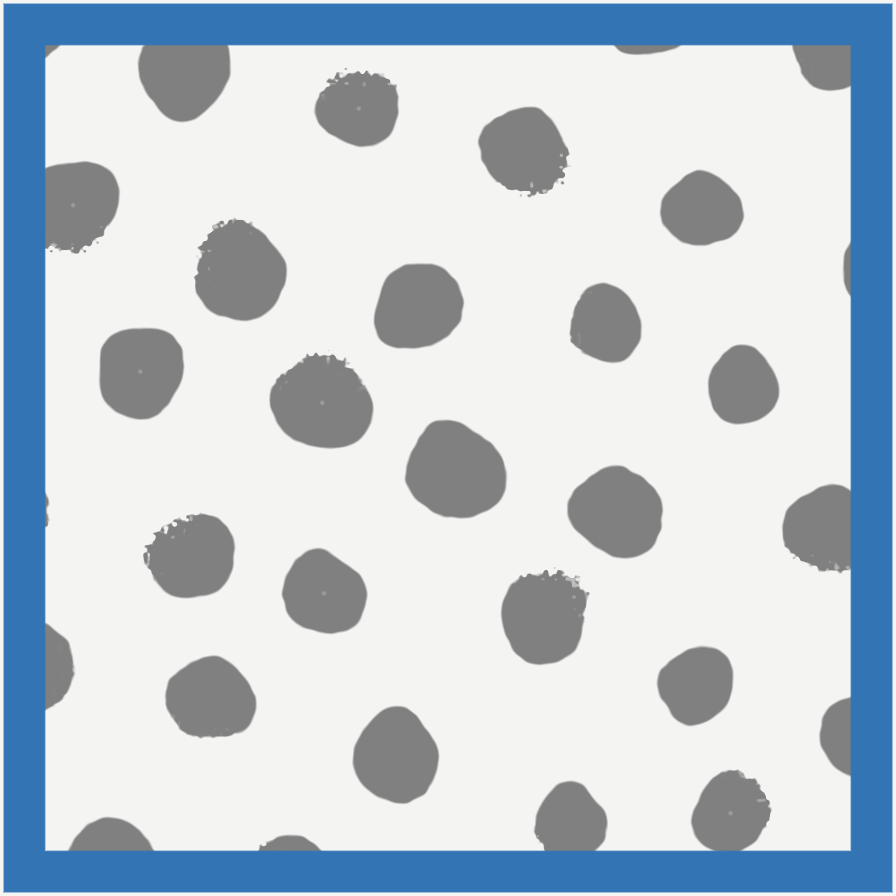
Give the GLSL for this pattern, as a WebGL 1 fragment shader.

```glsl
precision highp float;
// Hand-inked grey dots on off-white paper inside a flat blue square frame.
// Dots sit on a tilted, jittered hexagonal lattice; each outline is a circle
// bent by low harmonics, with a dry-brush arc of bristles and pale flecks.

uniform vec2 u_resolution;

const vec3 PAPER = vec3(0.957, 0.957, 0.949);
const vec3 INK   = vec3(0.500, 0.500, 0.500);
const vec3 BLUE  = vec3(0.200, 0.455, 0.710);

const float FRAME_OUTER = 0.4960;  // half sizes, measured from the centre
const float FRAME_INNER = 0.4495;
const float FRAME_SOFT  = 0.0012;
const float INK_SOFT    = 0.0018;

const float SPACING    = 0.197;    // between dots in a row
const float ROW_HEIGHT = 0.170;
const float TILT       = 0.24;
const float JITTER     = 0.034;
const float RADIUS_MIN = 0.041;
const float RADIUS_MAX = 0.055;
const float STRETCH    = 0.06;     // outline harmonics, relative to radius
const float SKEW       = 0.04;
const float SQUARING   = 0.025;
const float CORNERS    = 0.015;
const float WOBBLE     = 0.0022;   // fine unevenness all round
const float BRISTLE    = 0.0110;   // ragged depth on the dry arc
const float TAU = 6.28318;

float hash(vec2 p) {
  return fract(sin(dot(p, vec2(127.1, 311.7))) * 43758.5453);
}

float noise(vec2 p) {
  vec2 i = floor(p);
  vec2 f = fract(p);
  f = f * f * (3.0 - 2.0 * f);
  return mix(mix(hash(i), hash(i + vec2(1.0, 0.0)), f.x),
             mix(hash(i + vec2(0.0, 1.0)), hash(i + vec2(1.0, 1.0)), f.x), f.y);
}

// 1 inside, 0 outside, never sharper than a pixel
float fill(float dist, float soft) {
  float w = max(soft, 0.7 / u_resolution.y);
  return 1.0 - smoothstep(-w, w, dist);
}

// Ink coverage of one dot; grain holds coarse, bristle and fleck noise
float dotInk(vec2 q, vec2 id, vec3 grain) {
  float angle = atan(q.y, q.x);
  float radius = mix(RADIUS_MIN, RADIUS_MAX, hash(id + 3.1));
  float bend = STRETCH * sin(2.0 * angle + TAU * hash(id + 5.3))
             + SKEW * sin(3.0 * angle + TAU * hash(id + 7.7))
             + SQUARING * sin(4.0 * angle + TAU * hash(id + 11.9))
             + CORNERS * sin(5.0 * angle + TAU * hash(id + 13.3));
  float dist = length(q) - radius * (1.0 + bend);

  // dry-brush side
  float dryness = smoothstep(0.25, 0.8, hash(id + 17.1));
  float dry = dryness * smoothstep(0.1, 0.9, cos(angle - TAU * hash(id + 19.7)));
  dist += WOBBLE * (grain.x - 0.5) + BRISTLE * dry * (grain.y - 0.5);
  float ink = fill(dist, INK_SOFT);

  // pale flecks near the dry edge, and a rare pinhole in the middle
  float rim = smoothstep(-0.016, -0.004, dist);
  ink *= 1.0 - 0.6 * dry * rim * smoothstep(0.74, 0.92, grain.z);
  float pinhole = step(0.75, hash(id + 23.9));
  return ink * (1.0 - 0.3 * pinhole * fill(length(q) - 0.002, 0.002));
}

float dotField(vec2 uv) {
  vec3 grain = vec3(noise(uv * 95.0), noise(uv * 210.0 + 40.0),
                    noise(uv * 150.0 + 80.0));
  float c = cos(TILT);
  float s = sin(TILT);
  vec2 p = mat2(c, s, -s, c) * uv;
  float ink = 0.0;
  for (int j = -1; j <= 1; j++) {
    float row = floor(p.y / ROW_HEIGHT) + float(j);
    float shift = 0.5 * mod(row, 2.0);
    for (int i = -1; i <= 1; i++) {
      float col = floor(p.x / SPACING - shift) + float(i);
      vec2 id = vec2(col, row);
      float turn = TAU * hash(id + 29.3);
      vec2 centre = vec2((col + shift + 0.5) * SPACING, (row + 0.5) * ROW_HEIGHT);
      centre += JITTER * sqrt(hash(id + 31.7)) * vec2(cos(turn), sin(turn));
      ink = max(ink, dotInk(p - centre, id, grain));
    }
  }
  return ink;
}

void main() {
  vec2 uv = gl_FragCoord.xy / u_resolution;
  vec3 color = mix(PAPER, INK, dotField(uv));

  // square frame with a hairline of paper outside it
  vec2 fromCentre = abs(uv - 0.5);
  float box = max(fromCentre.x, fromCentre.y);
  color = mix(BLUE, color, fill(box - FRAME_INNER, FRAME_SOFT));
  color = mix(PAPER, color, fill(box - FRAME_OUTER, FRAME_SOFT));
  gl_FragColor = vec4(color, 1.0);
}
```
